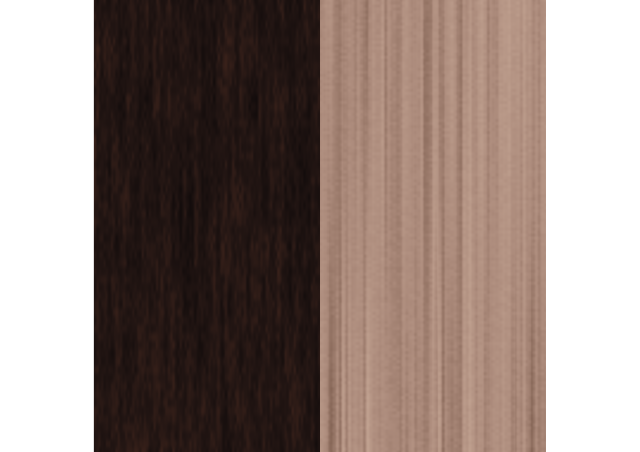
Give the GLSL for this texture, as a WebGL 1 fragment shader.

```glsl
precision highp float;

uniform vec2 u_resolution;

// Panel layout, as fractions of the canvas width
const float LEFT_EDGE = 0.1465;
const float SEAM = 0.5;
const float RIGHT_EDGE = 0.853;

// Wood colours
const vec3 PAPER = vec3(1.0);
const vec3 DARK_PORE = vec3(0.075, 0.048, 0.046);
const vec3 DARK_BASE = vec3(0.135, 0.084, 0.074);
const vec3 DARK_RUST = vec3(0.235, 0.135, 0.105);
const vec3 LIGHT_GROOVE = vec3(0.52, 0.395, 0.335);
const vec3 LIGHT_BASE = vec3(0.675, 0.545, 0.485);
const vec3 LIGHT_RIDGE = vec3(0.775, 0.655, 0.585);

// Grain frequencies per canvas height: across, along
const vec2 DARK_FIBRE = vec2(120.0, 9.0);
const vec2 DARK_FLECK = vec2(190.0, 55.0);
const vec2 DARK_BAND = vec2(28.0, 1.6);
const vec2 LIGHT_FIBRE = vec2(150.0, 1.3);
const vec2 LIGHT_STREAK = vec2(66.0, 0.8);
const vec2 LIGHT_BAND = vec2(15.0, 0.6);
const vec2 LIGHT_WEAVE = vec2(110.0, 150.0);

float hash(vec2 p) {
  return fract(sin(dot(p, vec2(127.1, 311.7))) * 43758.5453);
}

float valueNoise(vec2 p) {
  vec2 cell = floor(p);
  vec2 f = fract(p);
  f = f * f * (3.0 - 2.0 * f);
  float low = mix(hash(cell), hash(cell + vec2(1.0, 0.0)), f.x);
  float high = mix(hash(cell + vec2(0.0, 1.0)), hash(cell + vec2(1.0)), f.x);
  return mix(low, high, f.y);
}

// Noise centred on zero
float grain(vec2 p, vec2 frequency, float seed) {
  return valueNoise(p * frequency + seed) - 0.5;
}

// Blend from low through base to high as tone goes from -1 to 1
vec3 ramp(vec3 low, vec3 base, vec3 high, float tone) {
  vec3 c = mix(base, low, clamp(-tone, 0.0, 1.0));
  return mix(c, high, clamp(tone, 0.0, 1.0));
}

vec3 darkWood(vec2 p) {
  float tone = 1.0 * grain(p, DARK_FIBRE, 3.0)
             + 0.75 * grain(p, DARK_FLECK, 17.0)
             + 0.55 * grain(p, DARK_BAND, 41.0);
  return ramp(DARK_PORE, DARK_BASE, DARK_RUST, tone);
}

vec3 lightWood(vec2 p) {
  float tone = 0.85 * grain(p, LIGHT_FIBRE, 5.0)
             + 0.8 * grain(p, LIGHT_STREAK, 23.0)
             + 0.4 * grain(p, LIGHT_BAND, 57.0)
             + 0.25 * grain(p, LIGHT_WEAVE, 71.0);
  // Sparse narrow grooves running the full length
  float groove = smoothstep(0.72, 0.92, valueNoise(p * vec2(85.0, 0.7) + 91.0));
  return ramp(LIGHT_GROOVE, LIGHT_BASE, LIGHT_RIDGE, tone - 0.4 * groove + 0.06);
}

// Antialiased step at a vertical edge
float edge(float x, float at) {
  float halfPixel = 0.5 / u_resolution.x;
  return smoothstep(at - halfPixel, at + halfPixel, x);
}

void main() {
  vec2 uv = gl_FragCoord.xy / u_resolution;
  vec2 p = gl_FragCoord.xy / u_resolution.y;

  vec3 colour = mix(PAPER, darkWood(p), edge(uv.x, LEFT_EDGE));
  colour = mix(colour, lightWood(p), edge(uv.x, SEAM));
  colour = mix(colour, PAPER, edge(uv.x, RIGHT_EDGE));
  gl_FragColor = vec4(colour, 1.0);
}
```
